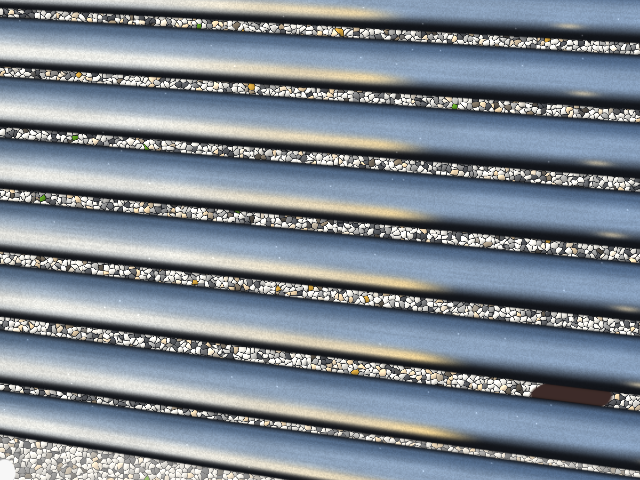
Reproduce this pattern procedurally as a Shadertoy shader.

```glsl
// Slanted dark metal pipes with a soft sky sheen, laid over pale gravel.
// Each pipe is a band between two straight edges, shaded across its width;
// the gravel is a Voronoi mosaic with hashed stone colours.

const float SPAN = 1.33333;                 // canvas width in canvas heights
const int FIRST_PIPE = -1;
const int LAST_PIPE = 6;
const vec3 TOP_LEFT = vec3(0.0347, 0.1224, 0.0016);   // offset, step, growth
const vec3 TOP_RIGHT = vec3(0.1146, 0.1389, 0.0019);
const vec2 WIDTH_LEFT = vec2(0.104, 0.0014);          // width, growth
const vec2 WIDTH_RIGHT = vec2(0.1146, 0.0021);
const float STONES = 92.0;                  // stones per canvas height

const vec3 INK = vec3(0.07, 0.08, 0.10);
const vec3 SLATE = vec3(0.33, 0.42, 0.53);
const vec3 STEEL = vec3(0.57, 0.65, 0.74);
const vec3 SILVER = vec3(0.90, 0.90, 0.88);
const vec3 SAND = vec3(0.88, 0.82, 0.69);
const vec3 GOLD = vec3(0.97, 0.83, 0.52);
const vec3 BROWN = vec3(0.24, 0.17, 0.16);

float hash(vec2 p) {
    vec3 q = fract(vec3(p.xyx) * 0.1031);
    q += dot(q, q.yzx + 33.33);
    return fract((q.x + q.y) * q.z);
}

vec2 hash2(vec2 p) {
    return vec2(hash(p), hash(p + 57.3));
}

float noise(vec2 p) {
    vec2 i = floor(p), f = fract(p);
    f *= f * (3.0 - 2.0 * f);
    return mix(mix(hash(i), hash(i + vec2(1, 0)), f.x),
               mix(hash(i + vec2(0, 1)), hash(i + vec2(1, 1)), f.x), f.y);
}

vec3 gravel(vec2 p, float pixel) {
    vec2 q = p * STONES + 0.5 * vec2(noise(p * 130.0), noise(p * 130.0 + 40.0));
    vec2 cell = floor(q) + 100.0, local = fract(q), id = cell, toward = vec2(0);
    float near = 9.0, next = 9.0;
    for (int j = -1; j <= 1; j++)
    for (int i = -1; i <= 1; i++) {
        vec2 o = vec2(i, j);
        vec2 d = o + 0.1 + 0.8 * hash2(cell + o) - local;
        float r = length(d);
        if (r < near) {
            next = near;
            near = r;
            id = cell + o;
            toward = d;
        } else next = min(next, r);
    }
    // Stone tints: mostly pale, some grey, some warm, a rare leaf
    float pick = hash(id + 11.7), warm = hash(id + 29.1);
    vec3 stone = mix(vec3(0.30, 0.31, 0.33), vec3(0.98, 0.97, 0.94), smoothstep(0.0, 0.5, pick));
    stone *= mix(vec3(1), vec3(1.0, 0.90, 0.76), smoothstep(0.78, 0.97, warm));
    if (warm > 0.995) stone = mix(vec3(0.85, 0.66, 0.26), vec3(0.36, 0.60, 0.14), step(0.7, pick));
    stone *= 1.0 + 0.4 * dot(toward, vec2(0.5, 0.8));
    float body = smoothstep(-0.02, 0.13 + 0.6 * pixel * STONES, next - near);
    return mix(INK, stone, 0.12 + 0.88 * body);
}

vec3 pipeShade(vec2 p, float s, float k) {
    float along = p.x / SPAN;
    // Sky gradient from the upper rim down, then a dark underside
    vec3 col = mix(INK, SLATE, smoothstep(-0.03, 0.12, s));
    col = mix(col, STEEL, smoothstep(0.12, 0.42, s));
    col *= mix(vec3(0.98, 0.97, 0.96), vec3(0.94, 0.97, 1.01), along);
    // Long sheen, narrowing and warming to a blunt tip
    float tip = 0.85 + 0.0255 * k;
    float reach = clamp(p.x / tip, 0.0, 1.0);
    float centre = 0.67 + (0.08 + 0.02 * k) * reach;
    float spread = mix(0.21, 0.10, reach);
    float offset = (s - centre) / spread;
    float sheen = exp(-offset * offset) * (1.0 - smoothstep(tip - 0.10, tip + 0.04, p.x));
    vec3 tone = mix(SILVER, SAND, smoothstep(0.3, 0.85, reach));
    tone = mix(tone, GOLD, smoothstep(0.75, 1.0, reach) * (0.4 + 0.08 * k));
    float rim = mix(0.72, 0.60, along);
    col = mix(col, INK, smoothstep(rim, 0.95, s));
    col = mix(col, tone, clamp(1.05 * sheen, 0.0, 1.0));
    // Small second glint near the far end
    vec2 glint = vec2((p.x - 1.215 - 0.03 * k) / 0.028, (s - 0.77 - 0.015 * k) / 0.05);
    col = mix(col, SAND, 0.65 * exp(-dot(glint, glint)));
    col = mix(col, INK, smoothstep(0.82, 0.98, s));
    // Wear: lengthwise streaks, blotches, grain and pale specks
    float streak = noise(vec2(p.x * 6.0, s * 24.0 + k * 31.0)) - 0.5;
    float blotch = noise(vec2(p.x * 11.0 + k * 17.0, s * 3.0)) - 0.5;
    float grain = noise(p * 420.0) - 0.5;
    col *= 1.0 + 0.06 * streak + 0.07 * blotch + 0.11 * grain;
    vec2 g = vec2(p.x * 30.0, s * 4.0);
    vec2 id = floor(g) + vec2(200, 50.0 * k + 100.0);
    vec2 d = (fract(g) - 0.2 - 0.6 * hash2(id)) / vec2(0.05, 0.06);
    col += 0.22 * step(0.95, hash(id + 5.0)) * exp(-dot(d, d));
    return col;
}

void mainImage(out vec4 fragColor, in vec2 fragCoord) {
    float pixel = 1.0 / iResolution.y;
    vec2 p = vec2(fragCoord.x, iResolution.y - fragCoord.y) * pixel;
    float along = p.x / SPAN;
    vec3 col = gravel(p, pixel);
    // Sunlit corner, a pale rock and a brown scrap on the ground
    col = mix(col, vec3(0.95, 0.93, 0.90), 0.4 * smoothstep(0.85, 0.97, p.y));
    float rock = length((p - vec2(0.01, 0.985)) / vec2(1.0, 1.3)) - 0.022;
    col = mix(col, vec3(0.97), 1.0 - smoothstep(-pixel, pixel, rock));
    float scrap = length((p - vec2(1.19, 0.825)) * vec2(0.4, 1.0)) - 0.034;
    col = mix(col, BROWN, 1.0 - smoothstep(-pixel, pixel, scrap));

    for (int i = FIRST_PIPE; i <= LAST_PIPE; i++) {
        float k = float(i);
        float last = step(5.5, k);          // lowest pipe lies closer and tapers
        vec3 powers = vec3(1.0, k, k * k);
        float top = mix(dot(TOP_LEFT, powers), dot(TOP_RIGHT, powers), along);
        top -= last * mix(0.014, 0.021, along);
        float width = mix(dot(WIDTH_LEFT, powers.xy), dot(WIDTH_RIGHT, powers.xy), along);
        width -= last * mix(0.020, 0.007, along);
        float s = (p.y - top) / width;
        float edge = (abs(s - 0.5) - 0.5) * width;
        col *= 1.0 - 0.4 * exp(-max(edge, 0.0) / 0.0018);
        col = mix(col, pipeShade(p, s, k), 1.0 - smoothstep(-pixel, pixel, edge));
    }
    fragColor = vec4(clamp(col, 0.0, 1.0), 1.0);
}
```
